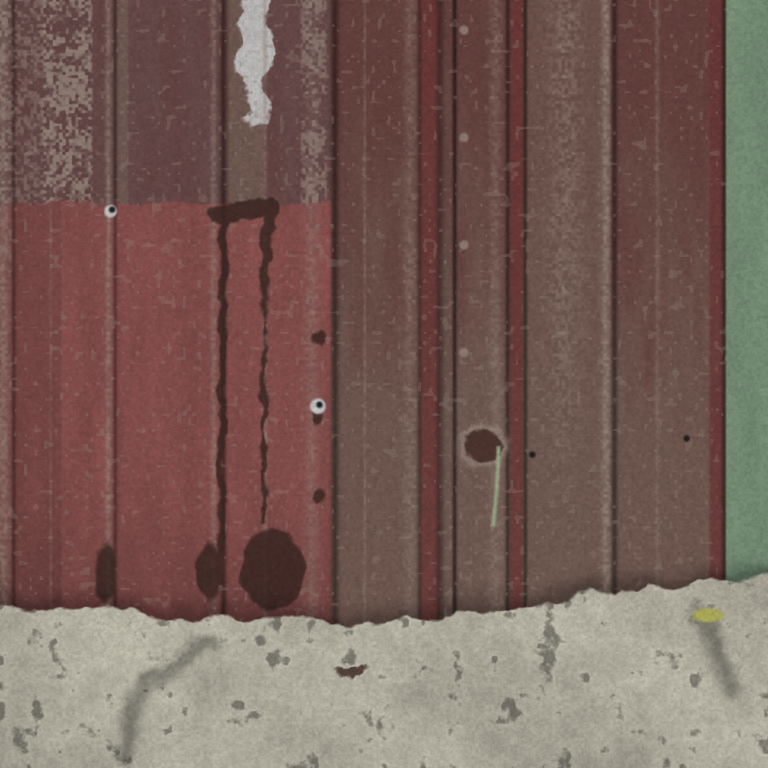
A WebGL 2 fragment shader for this texture:

```glsl
#version 300 es
precision highp float;
uniform vec2 u_resolution;
out vec4 fragColor;

#define PANEL_SEAM 0.432
#define GREEN_EDGE 0.945
#define LAP_HEIGHT 0.735
#define EDGE_SOFT 0.0025
#define GRAIN 0.09

const vec3 DARK_RED = vec3(.37, .225, .215);
const vec3 FRESH_RED = vec3(.5, .295, .285);
const vec3 BROWN = vec3(.425, .345, .31);
const vec3 WORN = vec3(.55, .49, .45);
const vec3 STAIN = vec3(.22, .145, .13);
const vec3 CONCRETE = vec3(.655, .64, .585);
const vec3 PATINA = vec3(.44, .53, .44);

// Ribs: centre, half width, strength
const vec3 RIDGES[11] = vec3[11](
  vec3(.004, .008, .5), vec3(.066, .002, .2), vec3(.141, .004, .5), vec3(.278, .004, .4),
  vec3(.345, .003, .4), vec3(.406, .009, .3), vec3(.475, .002, .3), vec3(.534, .008, .3),
  vec3(.645, .008, .3), vec3(.789, .006, .6), vec3(.856, .003, .3));
const vec3 GROOVES[11] = vec3[11](
  vec3(.018, .003, .3), vec3(.15, .003, .3), vec3(.291, .004, .4), vec3(.436, .005, .4),
  vec3(.546, .003, .3), vec3(.573, .005, .3), vec3(.592, .003, .5), vec3(.661, .003, .4),
  vec3(.684, .003, .4), vec3(.8, .004, .4), vec3(.944, .004, .5));

float hash(vec2 p) {
  p = fract(p * vec2(.1031, .1137));
  p += dot(p, p.yx + 33.33);
  return fract((p.x + p.y) * p.x * 7.31);
}
float noise(vec2 p) {
  vec2 i = floor(p), f = fract(p);
  f = f * f * (3. - 2. * f);
  return mix(mix(hash(i), hash(i + vec2(1, 0)), f.x),
             mix(hash(i + vec2(0, 1)), hash(i + 1.), f.x), f.y);
}
float fbm(vec2 p) {
  float sum = 0., amp = .5;
  for (int i = 0; i < 4; i++) { sum += amp * noise(p); p = p * 2.03 + 17.; amp *= .5; }
  return sum;
}
float bell(float d, float w) { d /= w; return exp(-d * d); }
float fill(float d) { return 1. - smoothstep(-EDGE_SOFT, EDGE_SOFT, d); }
float span(float x, float a, float b) { return fill(a - x) * fill(x - b); }
float segment(vec2 p, vec2 a, vec2 b) {
  vec2 d = b - a;
  return length(p - a - d * clamp(dot(p - a, d) / dot(d, d), 0., 1.));
}
float blob(vec2 p, vec2 c, vec2 r) { return (length((p - c) / r) - 1.) * min(r.x, r.y); }

vec3 sheetMetal(vec2 p, float speck) {
  float x = p.x, wear = fbm(p * vec2(45, 9)), rough = fbm(p * 38.);
  // Right sheets: red above, brown below
  float age = smoothstep(.95, .3, p.y + .5 * (wear - .5));
  vec3 right = mix(DARK_RED, BROWN, .15 + .75 * age);
  right = mix(right, BROWN, .6 * span(x, .685, .795));
  right = mix(right, WORN, .5 * bell(x - .735, .022) * speck * smoothstep(.3, .6, p.y));
  right = mix(right, BROWN, .8 * span(x, .592, .656) * smoothstep(.6, .48, p.y));
  float redRib = span(x, .547, .572) + span(x, .664, .681) + span(x, .924, .942);
  right = mix(right, vec3(.4, .205, .2), .75 * redRib);
  // Left sheets: weathered above, fresh below
  vec3 upper = mix(DARK_RED, vec3(.39, .3, .3), .3 + .6 * wear);
  float flake = smoothstep(.35, .65, .5 * (rough + speck));
  float bare = span(x, .055, .12) + .5 * span(x, -1., .055) + .7 * span(x, .392, .425);
  upper = mix(upper, WORN, .85 * flake * bare);
  upper = mix(upper, BROWN, .85 * (span(x, .298, .342) + span(x, .152, .167)));
  float peel = blob(p, vec2(.331, .952), vec2(.021, .092)) + (rough - .5) * .035;
  upper = mix(upper, vec3(.74), .9 * fill(peel));
  vec3 lower = FRESH_RED * (.92 + .16 * wear);
  lower = mix(lower, DARK_RED, .4 * (span(x, -1., .08) + smoothstep(.38, .2, p.y)));
  vec3 left = mix(upper, lower, fill(p.y - LAP_HEIGHT + .012 * (rough - .5)));
  vec3 c = mix(right, left, fill(x - PANEL_SEAM));
  // Folded ribs and pale chips
  for (int i = 0; i < 11; i++) {
    vec3 r = RIDGES[i], g = GROOVES[i];
    c = mix(c, WORN, r.z * bell(x - r.x, r.y) * (.6 + .8 * speck));
    c *= 1. - g.z * bell(x - g.x, g.y);
  }
  c = mix(c, WORN, .3 * smoothstep(.77, .88, noise(p * 150.)));
  return mix(PATINA * (.94 + .12 * wear), c, fill(x - GREEN_EDGE));
}

float tarStains(vec2 p) {
  p += .014 * (vec2(fbm(p * 45.), fbm(p * 45. + 9.)) - .5);
  float d = segment(p, vec2(.282, .719), vec2(.35, .729)) - .012;
  d = min(d, segment(p, vec2(.349, .73), vec2(.347, .665)) - .008);
  d = min(d, segment(p, vec2(.291, .71), vec2(.286, .24)) - .0045);
  d = min(d, segment(p, vec2(.344, .67), vec2(.343, .32)) - .006 * noise(p.yy * 50.));
  d = min(d, blob(p, vec2(.355, .258), vec2(.042, .052)));
  for (float i = 0.; i < 3.; i++) {
    d = min(d, blob(p, vec2(.415, .56 - .104 * i), vec2(.007, .009)));
    if (i < 2.) d = min(d, blob(p, vec2(.272 - .135 * i, .255), vec2(.015, .038)));
  }
  return .85 * fill(d);
}

vec3 fixtures(vec3 c, vec2 p) {
  // Screws and pinholes
  for (float i = 0.; i < 4.; i++)
    c = mix(c, WORN, .85 * fill(length(p - vec2(.604, .961 - .14 * i)) - .006));
  for (float i = 0.; i < 2.; i++) {
    vec2 s = p - mix(vec2(.144, .725), vec2(.414, .471), i);
    vec2 pin = p - mix(vec2(.693, .408), vec2(.894, .429), i);
    c = mix(c, vec3(.73), fill(length(s) - .008 - .002 * i));
    c = mix(c, vec3(.12), fill(min(length(s - .002), length(pin)) - .004));
  }
  // Rusted hole and hanging wire
  float hole = blob(p, vec2(.629, .419), vec2(.025, .022)) + .012 * (fbm(p * 60.) - .5);
  c = mix(c, WORN, .75 * bell(hole - .003, .004));
  c = mix(c, STAIN * 1.25, .9 * fill(hole));
  float wire = abs(p.x - .642 - .007 * sin((p.y - .315) * 15.)) - .0025;
  return mix(c, vec3(.57, .62, .5), fill(max(wire, abs(p.y - .367) - .052)));
}

vec3 ground(vec2 p) {
  float broad = fbm(p * vec2(7, 10)), fine = fbm(p * 42.);
  vec3 c = CONCRETE * (.8 + .28 * broad + .18 * fine);
  // Cracks, stone and leaf
  vec2 q = p + .05 * (vec2(broad, fine) - .5), bend = vec2(.2, .11);
  float crack = min(segment(q, vec2(.28, .165), bend), segment(q, bend, vec2(.16, .02)));
  crack = min(crack, segment(q, vec2(.91, .2), vec2(.96, .1)));
  c *= 1. - .3 * bell(crack, .012) - .35 * smoothstep(.62, .75, fine);
  c = mix(c, STAIN, .8 * fill(blob(q, vec2(.463, .126), vec2(.02, .009))));
  return mix(c, vec3(.65, .64, .34), fill(blob(p, vec2(.922, .199), vec2(.02, .009))));
}

void main() {
  vec2 p = gl_FragCoord.xy / u_resolution;
  float speck = noise(p * 240.);
  vec3 c = fixtures(mix(sheetMetal(p, speck), STAIN, tarStains(p)), p);
  // Ragged foot of the wall
  float foot = .208 - .013 * smoothstep(0., .42, p.x) + .052 * smoothstep(.5, 1., p.x);
  float above = p.y - foot - .035 * (fbm(p * 25.) - .5);
  c = mix(c * (1. - .3 * bell(above, .018)), ground(p), fill(above));
  fragColor = vec4(c * (1. + GRAIN * (speck + noise(p * 480.) - 1.)), 1);
}
```
